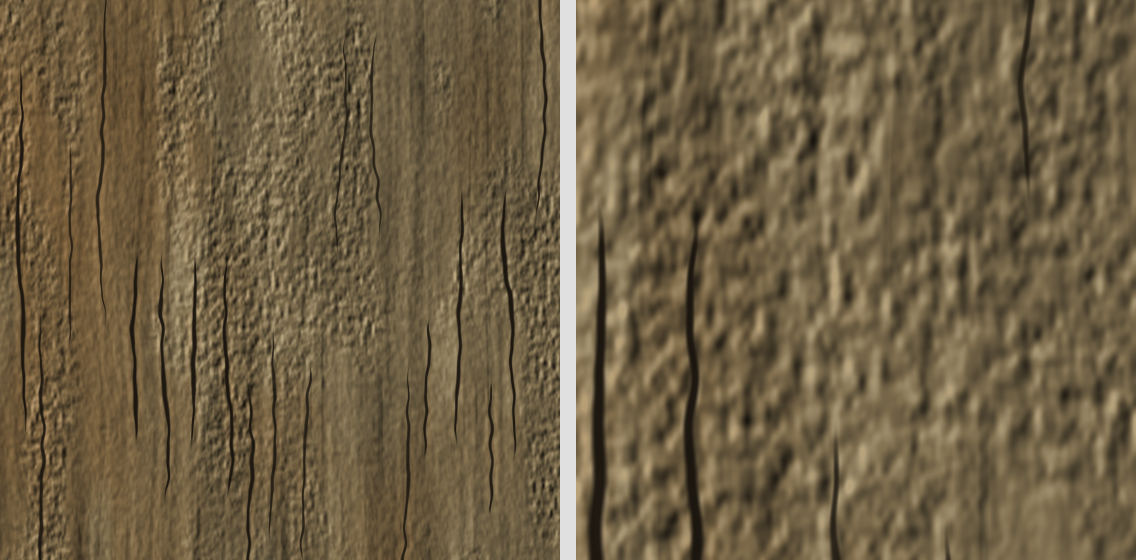
Left: the whole. Right: its middle third, enlarged.
A WebGL 1 fragment shader for this texture:

```glsl
precision highp float;
// Weathered brown wood with vertical fibres, rough worn patches and dark cracks.
uniform vec2 u_resolution;

const int CRACK_COUNT = 19;
const vec3 CRACK_COLOR = vec3(0.10, 0.08, 0.055);
const vec3 GREY_TINT = vec3(1.0, 0.87, 0.62);
const vec3 WARM_TINT = vec3(1.0, 0.77, 0.47);

float hash(vec2 p) {
  vec3 q = fract(vec3(p.xyx) * 0.1031);
  q += dot(q, q.yzx + 33.33);
  return fract((q.x + q.y) * q.z);
}

float noise(vec2 p) {
  vec2 cell = floor(p);
  vec2 f = fract(p);
  f = f * f * (3.0 - 2.0 * f);
  float low = mix(hash(cell), hash(cell + vec2(1.0, 0.0)), f.x);
  float high = mix(hash(cell + vec2(0.0, 1.0)), hash(cell + vec2(1.0, 1.0)), f.x);
  return mix(low, high, f.y);
}

float fbm(vec2 p) {
  float sum = 0.0;
  float weight = 0.5;
  for (int i = 0; i < 4; i++) {
    sum += weight * noise(p);
    p = p * 2.03 + 17.7;
    weight *= 0.5;
  }
  return sum / 0.9375;
}

// Noise centred on zero.
float signedNoise(vec2 p) {
  return noise(p) - 0.5;
}

// Side-lit relief of small elongated grains.
float relief(vec2 p, vec2 scale) {
  vec2 toLight = vec2(-0.35, 0.22);
  vec2 q = p * scale;
  return noise(q + toLight) - noise(q - toLight);
}

// One crack: x = darkness, y = light on its raised lips.
vec2 crack(vec2 p, float id) {
  float centerX = (id + 0.15 + 0.7 * hash(vec2(id, 3.0))) / float(CRACK_COUNT);
  float centerY = hash(vec2(id, 11.0));
  float halfLength = mix(0.13, 0.40, hash(vec2(id, 23.0)));
  float strength = mix(0.45, 1.0, hash(vec2(id, 37.0)));

  float bend = 0.022 * signedNoise(vec2(p.y * 5.0, id * 7.0));
  float jag = 0.006 * signedNoise(vec2(p.y * 34.0, id * 5.0 + 90.0));
  float d = p.x - centerX - bend - jag;

  float along = abs(p.y - centerY) / halfLength;
  float taper = 1.0 - smoothstep(0.45, 1.0, along);
  float gaps = noise(vec2(p.y * 22.0, id * 9.0 + 40.0));
  float width = 0.0042 * strength * taper * (0.45 + 0.8 * gaps);

  float dark = 1.0 - smoothstep(width * 0.4, width + 0.0018, abs(d));
  dark *= smoothstep(0.0, 0.35, taper) * mix(0.55, 1.0, strength);
  float lip = (abs(d) - 0.0085) / 0.0045;
  float light = exp(-lip * lip) * taper * strength * (d > 0.0 ? 1.0 : 0.55);
  return vec2(dark, light);
}

void main() {
  vec2 uv = gl_FragCoord.xy / u_resolution;
  // Fibres wander slightly from the vertical.
  vec2 p = uv + vec2(0.014 * signedNoise(uv * vec2(5.0, 4.0)), 0.0);

  // Worn patches, stretched along the wood.
  float rough = smoothstep(0.48, 0.68, fbm(p * vec2(9.0, 3.2) + 4.3));
  float pale = smoothstep(0.54, 0.74, fbm(p * vec2(10.0, 2.4) + 61.0));

  // Tone from broad shading down to fine grain.
  float tone = 0.418;
  tone += 0.12 * (fbm(p * vec2(4.0, 2.5) + 31.0) - 0.5);
  tone += 0.10 * signedNoise(p * vec2(36.0, 1.8));
  tone += 0.11 * signedNoise(p * vec2(115.0, 5.0) + 8.0);
  tone += 0.09 * signedNoise(p * vec2(230.0, 80.0));
  tone += mix(0.07, 0.33, rough) * relief(p, vec2(135.0, 82.0));
  tone += mix(0.04, 0.15, rough) * relief(p + 3.0, vec2(235.0, 150.0));
  tone += 0.06 * pale;

  // Thin dark fibres.
  float fibre = smoothstep(0.70, 0.92, noise(p * vec2(95.0, 3.5) + 50.0));
  tone -= 0.11 * fibre * (0.4 + 0.6 * noise(p * vec2(60.0, 45.0)));

  // Gather the cracks.
  float dark = 0.0;
  float light = 0.0;
  for (int i = 0; i < CRACK_COUNT; i++) {
    vec2 c = crack(uv, float(i));
    dark = max(dark, c.x);
    light = max(light, c.y);
  }
  tone = clamp(tone + 0.085 * light, 0.10, 0.72);

  // Warm on the left, greyer on the right and where worn.
  float warm = 0.72 - 0.6 * smoothstep(0.0, 0.75, uv.x);
  warm += 1.1 * (fbm(p * vec2(7.0, 2.5) + 77.0) - 0.5) + 0.25 * light;
  warm = clamp(warm - 0.25 * rough - 0.35 * pale, 0.0, 1.0);
  vec3 color = tone * mix(GREY_TINT, WARM_TINT, warm);
  color += vec3(0.0, 0.015, 0.04) * smoothstep(0.48, 0.64, tone);

  gl_FragColor = vec4(mix(color, CRACK_COLOR, dark), 1.0);
}
```
